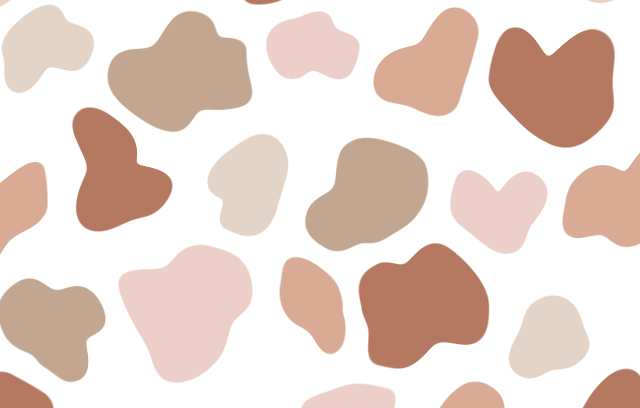
Write a Shadertoy shader that draws this pattern.

```glsl
#define COLUMNS 5.0      // blobs across the canvas
#define JITTER 0.34      // centre scatter, in cells
#define SIZE 1.08        // overall blob scale
#define SIZE_SPREAD 0.5  // variation of blob size
#define LOBES 0.2        // depth of the lobes
#define HALF_GAP 0.07    // half the least space between blobs
#define ROUNDING 0.16    // softness of the corners
#define WARP 0.055       // bend of the outlines
#define SEED 23.0

const vec3 PAPER = vec3(1.0);

// Colour in rgb, mean radius in cells in a
const vec4 KINDS[5] = vec4[5](
    vec4(0.71, 0.47, 0.38, 0.455),  // terracotta
    vec4(0.89, 0.83, 0.78, 0.325),  // cream
    vec4(0.76, 0.65, 0.56, 0.400),  // taupe
    vec4(0.93, 0.81, 0.79, 0.390),  // blush
    vec4(0.85, 0.67, 0.58, 0.366)); // peach

vec3 hash3(vec2 p) {
    vec3 q = fract(vec3(p.xyx + SEED) * vec3(0.1031, 0.1030, 0.0973));
    q += dot(q, q.yxz + 33.33);
    return fract((q.xxy + q.yzz) * q.zyx);
}

float smoothMax(float a, float b, float k) {
    float h = max(k - abs(a - b), 0.0) / k;
    return max(a, b) + 0.25 * k * h * h;
}

// Each colour occurs once in every run of five cells
vec4 kindOf(vec2 id) {
    return KINDS[int(mod(id.x + 2.0 * id.y, 5.0) + 0.5) % 5];
}

// Centre in xy, radius in z; odd rows are shifted by half a cell
vec3 blobAt(vec2 id) {
    vec3 h = hash3(id) - 0.5;
    vec2 centre = id + vec2(0.5 * mod(id.y, 2.0), 0.0) + JITTER * h.xy;
    return vec3(centre, kindOf(id).a * SIZE * (1.0 + SIZE_SPREAD * h.z));
}

float power(vec2 p, vec3 blob) {
    vec2 d = p - blob.xy;
    return dot(d, d) - blob.z * blob.z;
}

// Round shape with two-, three- and four-fold lobes
float lobedShape(vec2 p, float radius, vec2 id) {
    float angle = atan(p.y, p.x);
    vec3 phase = 6.2832 * hash3(id + 41.0);
    vec3 depth = LOBES * vec3(1.0, 1.0, 0.6) * (0.5 + hash3(id + 87.0));
    vec3 waves = cos(angle * vec3(2.0, 3.0, 4.0) + phase);
    return length(p) - radius * (1.0 + dot(depth, waves));
}

void mainImage(out vec4 fragColor, in vec2 fragCoord) {
    float pixel = COLUMNS / iResolution.x;
    vec2 p = fragCoord * pixel + vec2(0.15, 0.3);
    p += WARP * sin(p.yx * vec2(4.7, 4.1) + vec2(0.6, 2.1));
    vec2 base = floor(p + vec2(0.25, 0.5));

    // Find the blob that owns this point
    vec2 owner = base;
    float least = 1e5;
    for (int y = -2; y <= 2; y++)
    for (int x = -2; x <= 2; x++) {
        vec2 id = base + vec2(x, y);
        float reach = power(p, blobAt(id));
        if (reach < least) {
            least = reach;
            owner = id;
        }
    }

    // Trim its outline to keep clear of the neighbours
    vec3 blob = blobAt(owner);
    float shape = lobedShape(p - blob.xy, blob.z, owner);
    for (int y = -2; y <= 2; y++)
    for (int x = -2; x <= 2; x++) {
        vec2 id = owner + vec2(x, y);
        if (x == 0 && y == 0) continue;
        vec3 other = blobAt(id);
        float border = (power(p, other) - least) / (2.0 * distance(other.xy, blob.xy));
        shape = smoothMax(shape, HALF_GAP - border, ROUNDING);
    }

    // Flat fill with a smooth edge
    float cover = 1.0 - smoothstep(-pixel, pixel, shape);
    fragColor = vec4(mix(PAPER, kindOf(owner).rgb, cover), 1.0);
}
```
